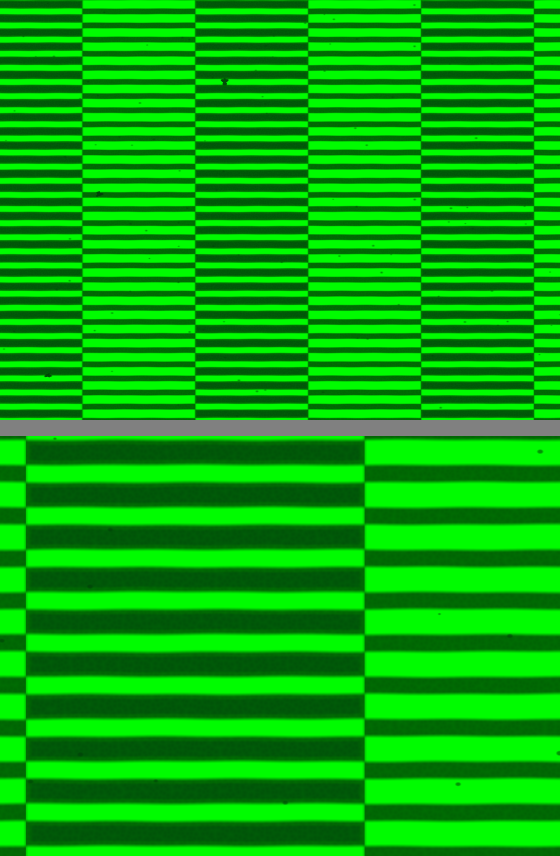
Top, the full canvas; bottom, a detail of the centre.
Give the GLSL for this pattern, as a WebGL 2 fragment shader.

```glsl
#version 300 es
precision highp float;

uniform vec2 u_resolution;
out vec4 fragColor;

// Lengths are fractions of the canvas height
#define COLUMN_WIDTH 0.2688
#define COLUMN_START 0.1962
#define ROW_PITCH 0.03361
#define ROW_START 0.0150
#define WIDE_BAR 0.585
#define NARROW_BAR 0.400
#define EDGE_BLUR 0.0021
#define SEAM_WIDTH 0.0016
#define BLOT_SIZE 0.0085
#define SPECK_CELL 0.020
#define SPECK_CHANCE 0.035
#define GRAIN 0.035

const vec3 BRIGHT = vec3(0.0, 0.99, 0.0);
const vec3 BAR_RIM = vec3(0.0, 0.41, 0.01);
const vec3 BAR_CORE = vec3(0.0, 0.345, 0.03);
const vec3 DIRT = vec3(0.0, 0.24, 0.03);

vec2 hash2(vec2 p) {
    vec3 q = fract(p.xyx * vec3(0.1031, 0.1030, 0.0973));
    q += dot(q, q.yzx + 33.33);
    return fract((q.xx + q.yz) * q.zy);
}

// Cellular noise: distance to the nearest jittered point
float cellular(vec2 p) {
    vec2 cell = floor(p);
    float nearest = 2.0;
    for (int y = -1; y <= 1; y++) {
        for (int x = -1; x <= 1; x++) {
            vec2 neighbour = cell + vec2(x, y);
            nearest = min(nearest, distance(p, neighbour + hash2(neighbour)));
        }
    }
    return nearest;
}

// Sparse tiny dust specks, one candidate per cell
float specks(vec2 p, float blur) {
    vec2 cell = floor(p / SPECK_CELL);
    vec2 seed = hash2(cell + 71.0);
    vec2 center = (cell + 0.2 + 0.6 * hash2(cell + 19.0)) * SPECK_CELL;
    float radius = mix(0.0006, 0.0018, seed.y);
    float dot_ = 1.0 - smoothstep(-blur, blur, length((p - center) * vec2(0.7, 1.0)) - radius);
    return dot_ * step(seed.x, SPECK_CHANCE);
}

// Three ragged blots along a curve, shrinking as they go
float blots(vec2 p, float blur) {
    float cover = 0.0;
    for (int k = 0; k < 3; k++) {
        float i = float(k);
        vec2 center = vec2(0.535, 0.806) - i * vec2(0.299, 0.268)
                    + i * (i - 1.0) * vec2(0.089, -0.082);
        vec2 q = p - center;
        float angle = atan(q.y, q.x);
        float ragged = 1.0 + 0.25 * sin(3.0 * angle + 2.0 * i) + 0.18 * sin(5.0 * angle + i);
        float radius = (BLOT_SIZE - 0.0012 * i) * ragged;
        float d = length(q * vec2(1.0 + 0.25 * (1.0 - i), 1.0 + 0.3 * i)) - radius;
        cover = max(cover, 1.0 - smoothstep(-blur, blur, d));
    }
    return cover;
}

void main() {
    vec2 p = gl_FragCoord.xy / u_resolution.y;
    float pixel = 1.0 / u_resolution.y;
    float blur = max(EDGE_BLUR, 0.75 * pixel);

    // Alternating columns: wide bars on even ones, narrow on odd ones
    float column = (p.x - COLUMN_START) / COLUMN_WIDTH;
    float seamDist = abs(fract(column + 0.5) - 0.5) * COLUMN_WIDTH;
    float side = mod(floor(column), 2.0) < 0.5 ? 1.0 : -1.0;
    float narrow = smoothstep(-0.7 * pixel, 0.7 * pixel, side * seamDist);

    // Horizontal bars, shifted by half a row between columns
    float wobble = 0.00018 * (sin(p.x * 31.0 + p.y * 57.0) + sin(p.x * 83.0 - p.y * 41.0));
    float row = (p.y + wobble - ROW_START) / ROW_PITCH;
    float fromCenter = abs(fract(row + 0.5) - 0.5) * ROW_PITCH;
    float wideDist = fromCenter - 0.5 * WIDE_BAR * ROW_PITCH;
    float narrowDist = 0.5 * (1.0 - NARROW_BAR) * ROW_PITCH - fromCenter;
    float wideInk = 1.0 - smoothstep(-blur, blur, wideDist);
    float narrowInk = 1.0 - smoothstep(-blur, blur, narrowDist);
    float ink = mix(wideInk, narrowInk, narrow);

    // Bar tone: darker core in wide bars, fine cellular grain
    float core = smoothstep(0.0025, 0.0050, -wideDist) * (1.0 - narrow);
    core *= smoothstep(0.001, 0.006, seamDist);
    vec3 bar = mix(BAR_RIM, BAR_CORE, core);
    bar.g += GRAIN * (cellular(p * 260.0) - 0.5);
    vec3 color = mix(BRIGHT, bar, ink);

    // Faint seams where columns meet
    float seam = 1.0 - smoothstep(0.0, SEAM_WIDTH + pixel, seamDist);
    color = mix(color, BAR_RIM, 0.3 * seam);

    // Dirt
    color = mix(color, DIRT, 0.55 * specks(p, pixel));
    color = mix(color, DIRT, 0.92 * blots(p, pixel));

    fragColor = vec4(clamp(color, 0.0, 1.0), 1.0);
}
```
